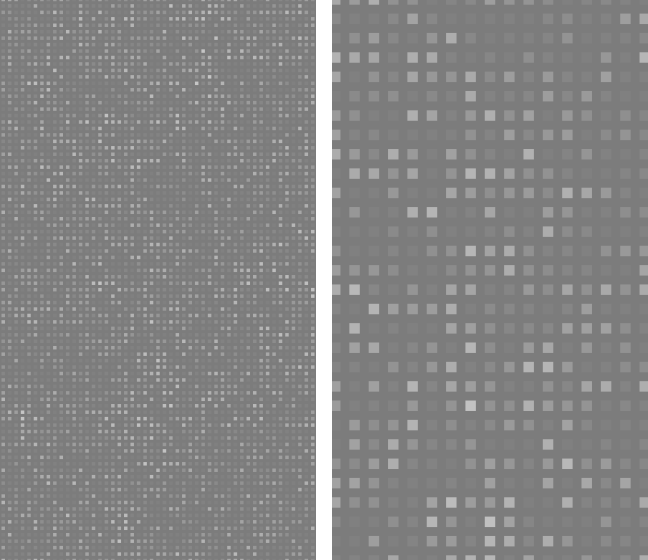
Left, the full canvas; right, a detail of the centre.
Write a Shadertoy shader that draws this pattern.

```glsl
// Grid of small pale squares of random brightness on flat mid grey.

float hash(vec2 p) {
    return fract(sin(dot(p, vec2(127.1, 311.7))) * 43758.5453);
}

float valueNoise(vec2 p) {
    vec2 i = floor(p), f = fract(p);
    f = f * f * (3.0 - 2.0 * f);
    return mix(mix(hash(i), hash(i + vec2(1, 0)), f.x),
               mix(hash(i + vec2(0, 1)), hash(i + vec2(1, 1)), f.x), f.y);
}

void mainImage(out vec4 fragColor, in vec2 fragCoord) {
    // 49 columns across, rows laid out from the middle of the canvas
    float columns = 49.0;
    vec2 grid = (fragCoord - 0.5 * iResolution.xy) / iResolution.x * columns;
    grid.x += 0.5;
    vec2 cell = floor(grid);

    // Square dot with edges one pixel soft
    vec2 offset = abs(fract(grid) - 0.5);
    float pixel = columns / iResolution.x;
    vec2 cover = clamp((0.27 - offset) / pixel + 0.5, 0.0, 1.0);
    float dotMask = cover.x * cover.y;

    // Mostly faint dots, a few bright, with broad dimmer patches
    float patches = mix(0.65, 1.2, valueNoise(cell / 7.0 + 40.0));
    float glow = 0.015 + 0.24 * pow(hash(cell + 17.0), 2.4) * patches;

    fragColor = vec4(vec3(0.487 + glow * dotMask), 1.0);
}
```
